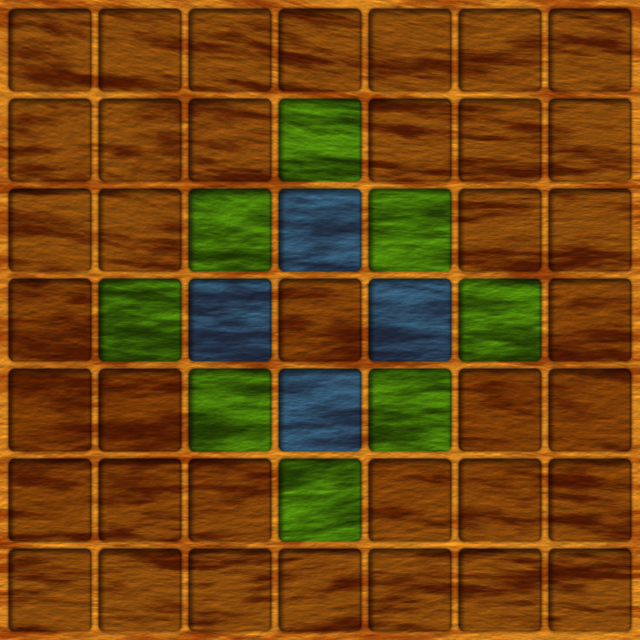
Give the GLSL for this pattern, as a Shadertoy shader.

```glsl
// Carved wooden board: seven by seven recessed tiles with a green and blue diamond.

const float PITCH = 0.140625;   // tile spacing, canvas units
const float HALF_TILE = 0.0648;
const float CORNER = 0.010;

float hash(vec2 p) {
    vec3 q = fract(p.xyx * vec3(0.1031, 0.1030, 0.0973));
    q += dot(q, q.yzx + 33.33);
    return fract((q.x + q.y) * q.z);
}

float noise(vec2 p) {
    vec2 i = floor(p), f = fract(p);
    f = f * f * (3.0 - 2.0 * f);
    return mix(mix(hash(i), hash(i + vec2(1, 0)), f.x),
               mix(hash(i + vec2(0, 1)), hash(i + vec2(1, 1)), f.x), f.y);
}

float fbm(vec2 p) {
    float sum = 0.0, amp = 0.5;
    for (int i = 0; i < 4; i++) {
        sum += amp * noise(p);
        p = p * 2.03 + vec2(17.3, 9.1);
        amp *= 0.5;
    }
    return sum / 0.9375;
}

float roundedBox(vec2 p, float halfSize, float radius) {
    vec2 q = abs(p) - halfSize + radius;
    return length(max(q, 0.0)) + min(max(q.x, q.y), 0.0) - radius;
}

// Bend the fibres: downhill to the right near the top, wavy elsewhere.
vec2 bendFibres(vec2 p) {
    float tilt = 0.13 * smoothstep(0.55, 0.95, p.y);
    p.y += tilt * (p.x - 0.5) + 0.03 * (noise(p * vec2(3.0, 5.0)) - 0.5);
    return p;
}

float grain(vec2 p) {
    p = bendFibres(p);
    return 0.6 * fbm(p * vec2(7.0, 48.0)) + 0.4 * fbm(p * vec2(22.0, 110.0) + 40.0);
}

// Fine surface roughness lit from the upper left.
float relief(vec2 p) {
    vec2 s = vec2(45.0, 130.0);
    vec2 toLight = vec2(-0.0015, 0.0025);
    p = bendFibres(p);
    return fbm(p * s) - fbm((p + toLight) * s);
}

// Broad darkening toward the lower middle and left.
float darkZone(vec2 p) {
    float band = smoothstep(0.08, 0.32, p.y) * (1.0 - smoothstep(0.42, 0.66, p.y));
    return band * (0.75 + 0.25 * (1.0 - p.x));
}

vec3 woodColor(float g, float zone) {
    vec3 red = vec3(0.30, 0.095, 0.012);
    vec3 amber = mix(vec3(0.53, 0.29, 0.050), vec3(0.47, 0.225, 0.025), zone);
    return mix(red, amber, smoothstep(0.27, 0.57, g - 0.055 * zone));
}

vec3 tintColor(vec3 dark, vec3 light, float g, float zone) {
    return mix(dark, light, smoothstep(0.25, 0.68, g - 0.07 * zone));
}

vec3 tileColor(float ring, float g, float zone) {
    vec3 green = tintColor(vec3(0.13, 0.22, 0.015), vec3(0.31, 0.52, 0.045), g, zone);
    vec3 blue = tintColor(vec3(0.12, 0.15, 0.22), vec3(0.21, 0.36, 0.46), g, zone);
    if (ring == 1.0) return blue;
    if (ring == 2.0) return green;
    return woodColor(g, zone);
}

vec3 railColor(float g, float edge) {
    vec3 rust = vec3(0.55, 0.23, 0.035);
    vec3 honey = vec3(0.79, 0.49, 0.12);
    vec3 color = mix(rust, honey, smoothstep(0.28, 0.62, g));
    return color * mix(0.80, 1.04, smoothstep(0.0, 0.005, edge));
}

// Inner shadow from the top and left rims, thinner on the right.
float tileShade(vec2 p, float d) {
    float shadowDist = roundedBox(p - vec2(0.005, -0.006), HALF_TILE, CORNER);
    float shade = mix(1.0, 0.50, smoothstep(-0.007, 0.005, shadowDist));
    float rightRim = smoothstep(HALF_TILE - 0.006, HALF_TILE, p.x);
    return shade * (1.0 - 0.28 * rightRim) * mix(1.0, 0.88, smoothstep(-0.004, 0.0, d));
}

void mainImage(out vec4 fragColor, in vec2 fragCoord) {
    vec2 uv = fragCoord / iResolution.xy;
    float pixel = 1.0 / min(iResolution.x, iResolution.y);

    // Tile grid centred on the canvas
    vec2 cell = clamp(floor((uv - 0.5) / PITCH + 0.5), -3.0, 3.0);
    vec2 local = uv - 0.5 - cell * PITCH;
    float ring = abs(cell.x) + abs(cell.y);
    float d = roundedBox(local, HALF_TILE, CORNER);

    // Wood surface and recessed tiles
    float g = grain(uv);
    float bump = relief(uv);
    vec3 tile = tileColor(ring, g, darkZone(uv)) * tileShade(local, d);
    vec3 rail = railColor(g, d);
    vec3 color = mix(tile, rail, smoothstep(-pixel, pixel, d));
    color *= 1.0 + 0.75 * bump;

    fragColor = vec4(clamp(color, 0.0, 1.0), 1.0);
}
```
